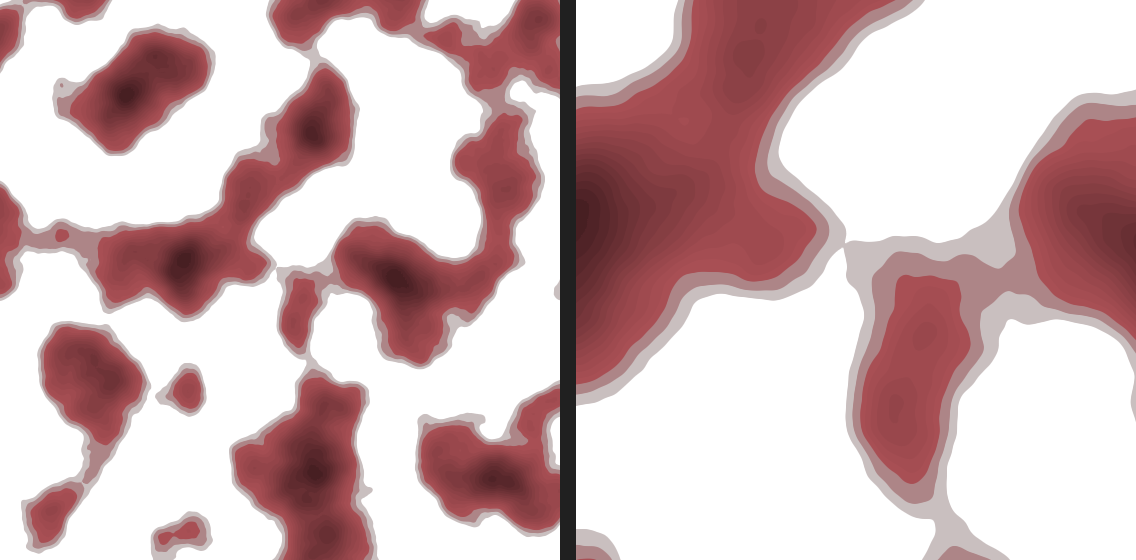
Left, the full canvas; right, a detail of the centre.
Write a WebGL 2 fragment shader that draws this pattern.

```glsl
#version 300 es
precision highp float;

uniform vec2 u_resolution;
out vec4 fragColor;

#define SCALE 5.6        // noise cells across the canvas
#define OFFSET vec2(37.3, 12.6)
#define OCTAVES 5
#define GAIN 0.3         // weight of each finer octave
#define RIM_LEVEL 0.026  // height where the pale rim begins
#define BAND_LEVEL 0.070 // height where the dusty band begins
#define CORE_LEVEL 0.120 // height where the red core begins
#define PEAK_LEVEL 0.575 // height of the darkest tone
#define CORE_STEPS 14.0  // number of tones inside the core
#define CORE_CURVE 1.2   // slower darkening near the core edge

const vec3 GROUND = vec3(1.0);
const vec3 PALE_RIM = vec3(0.79, 0.75, 0.75);
const vec3 DUSTY_BAND = vec3(0.68, 0.52, 0.53);
const vec3 CORE_RED = vec3(0.66, 0.31, 0.33);
const vec3 DEEP_RED = vec3(0.28, 0.12, 0.135);

// Integer hash of a lattice point, turned into a unit gradient
vec2 gradientAt(vec2 cell) {
    uvec2 q = uvec2(ivec2(cell));
    uint h = q.x * 1597334677u ^ q.y * 3812015801u;
    h = (h ^ (h >> 16)) * 2246822519u;
    h = (h ^ (h >> 13)) * 3266489917u;
    h ^= h >> 16;
    float angle = 6.28319 * float(h >> 8) / 16777216.0;
    return vec2(cos(angle), sin(angle));
}

float gradientNoise(vec2 p) {
    vec2 cell = floor(p);
    vec2 f = p - cell;
    vec2 fade = f * f * f * (f * (f * 6.0 - 15.0) + 10.0);
    vec2 e = vec2(1.0, 0.0);
    float a = dot(gradientAt(cell), f);
    float b = dot(gradientAt(cell + e.xy), f - e.xy);
    float c = dot(gradientAt(cell + e.yx), f - e.yx);
    float d = dot(gradientAt(cell + e.xx), f - e.xx);
    return mix(mix(a, b, fade.x), mix(c, d, fade.x), fade.y);
}

// Broad blobs with a little fine roughness; octaves are turned and doubled
float heightField(vec2 p) {
    const mat2 TURN_AND_DOUBLE = mat2(1.6, 1.2, -1.2, 1.6);
    float sum = 0.0;
    float weight = 1.0;
    for (int i = 0; i < OCTAVES; i++) {
        sum += weight * gradientNoise(p);
        p = TURN_AND_DOUBLE * p + 5.37;
        weight *= GAIN;
    }
    return sum;
}

// Antialiased threshold
float above(float level, float height, float blur) {
    return smoothstep(level - 0.5 * blur, level + 0.5 * blur, height);
}

// Staircase with softened risers
float stairs(float x) {
    float blur = clamp(fwidth(x), 0.001, 1.0);
    return floor(x) + smoothstep(1.0 - blur, 1.0, fract(x));
}

void main() {
    vec2 uv = gl_FragCoord.xy / min(u_resolution.x, u_resolution.y);
    float height = heightField(uv * SCALE + OFFSET);
    float blur = max(fwidth(height), 1e-4);

    // Core tones darken in steps towards each summit
    float climb = (height - CORE_LEVEL) / (PEAK_LEVEL - CORE_LEVEL);
    float tone = stairs(clamp(climb, 0.0, 1.0) * CORE_STEPS) / CORE_STEPS;
    vec3 core = mix(CORE_RED, DEEP_RED, pow(clamp(tone, 0.0, 1.0), CORE_CURVE));

    // Nested contour bands
    vec3 color = mix(GROUND, PALE_RIM, above(RIM_LEVEL, height, blur));
    color = mix(color, DUSTY_BAND, above(BAND_LEVEL, height, blur));
    color = mix(color, core, above(CORE_LEVEL, height, blur));
    fragColor = vec4(color, 1.0);
}
```
